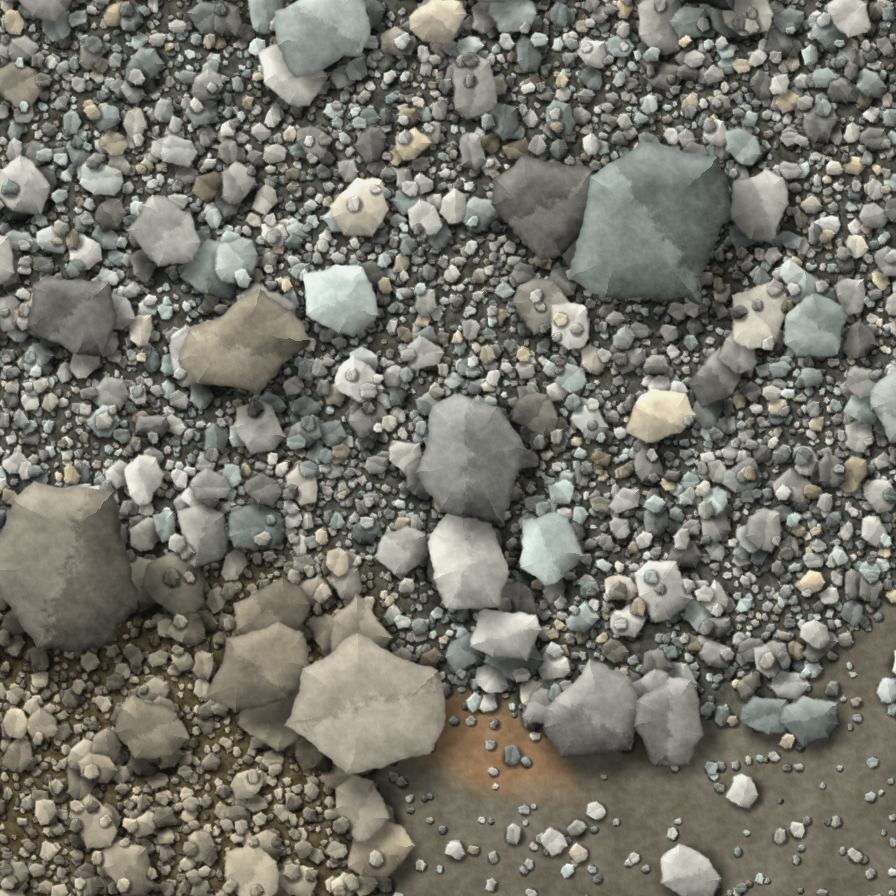
This texture is drawn by a WebGL 1 fragment shader. Its source:

```glsl
precision highp float;
uniform vec2 u_resolution;

const vec2 LIGHT = vec2(-0.5, 0.86);
const vec3 COOL_STONE = vec3(0.96, 1.02, 0.98);
const vec3 GREY_STONE = vec3(1.01, 1.0, 0.95);
const vec3 TAN_STONE = vec3(1.08, 1.0, 0.84);
const vec3 DARK_GRIT = vec3(0.31, 0.31, 0.28);
const vec3 EARTH = vec3(0.44, 0.42, 0.36);
const vec3 CLAY = vec3(0.58, 0.46, 0.34);
const float EDGE_BLUR = 0.0016;

float hash(vec2 p) {
  vec3 q = fract(p.xyx * 0.1031);
  q += dot(q, q.yzx + 33.33);
  return fract((q.x + q.y) * q.z);
}

// Layered, rotated sines, roughly -1 to 1
float waves(vec2 p) {
  float sum = 0.0;
  float amp = 0.55;
  for (int i = 0; i < 5; i++) {
    sum += amp * sin(p.x + 1.7 * sin(p.y)) * sin(p.y + 1.4 * sin(p.x * 0.8));
    p = mat2(1.5, 1.2, -1.2, 1.5) * p + 3.7;
    amp *= 0.62;
  }
  return sum;
}

// Bare ground at the lower right
float earthMask(vec2 uv) {
  float dx = uv.x - 0.68;
  float top = 0.18 + 1.5 * dx * dx + 0.025 * waves(uv * 14.0);
  return smoothstep(0.03, -0.03, uv.y - top) * smoothstep(0.37, 0.47, uv.x);
}

// Stained gravel at the lower left
float stainMask(vec2 uv) {
  return smoothstep(0.42, 0.3, uv.y + 0.03 * waves(uv * 9.0)) * smoothstep(0.5, 0.35, uv.x);
}

// Irregular convex outline: distance, facet normal, facet tone
vec4 chippedStone(vec2 q, vec2 id, vec2 axis) {
  vec4 facet = vec4(-9.0, 0.0, 0.0, 0.0);
  for (int k = 0; k < 7; k++) {
    float fk = float(k);
    float rnd = hash(id + 17.0 * fk + 5.0);
    float angle = 6.2832 * (fk + 0.7 * rnd) / 7.0;
    vec2 n = vec2(cos(angle), sin(angle));
    float reach = 0.62 + 0.2 * hash(id + 29.0 * fk) + 0.28 * abs(dot(n, axis));
    float d = dot(q, n) - reach;
    if (d > facet.x) facet = vec4(d, n, rnd - 0.5);
  }
  return facet;
}

vec3 stoneColor(vec2 id, float tone, float stain) {
  float kind = hash(id + 61.0);
  vec3 tint = mix(COOL_STONE, GREY_STONE, smoothstep(0.1, 0.45, kind));
  tint = mix(tint, TAN_STONE, max(smoothstep(0.8, 1.0, kind), 0.75 * stain));
  return tint * tone * (1.0 - 0.12 * stain);
}

// One jittered stone per cell, composited over the layer below
vec3 stoneLayer(vec3 color, vec2 uv, float count, float cover, float seed) {
  vec2 p = uv * count;
  p += 0.05 * vec2(waves(p * 3.0 + seed), waves(p * 3.0 + seed + 9.0));
  float grain = waves(uv * 75.0 + seed) * 0.6 + waves(uv * 210.0) * 0.4;
  vec2 cell = floor(p);
  for (int j = -1; j <= 1; j++) {
    for (int i = -1; i <= 1; i++) {
      vec2 local = cell + vec2(float(i), float(j));
      vec2 id = local + seed * 37.0 + 50.0;
      vec2 rnd = vec2(hash(id), hash(id + 11.0));
      vec2 center = local + 0.5 + 0.7 * (rnd - 0.5);
      vec2 place = center / count;
      if (hash(id + 23.0) > cover * (1.0 - 0.88 * earthMask(place))) continue;

      float size = mix(0.3, 0.58, pow(hash(id + 31.0), 1.5));
      vec2 q = (p - center) / size;
      float turn = 6.2832 * hash(id + 43.0);
      vec2 axis = vec2(cos(turn), sin(turn));
      vec4 facet = chippedStone(q, id, axis);

      // Soft contact shadow
      float shade = smoothstep(1.4, 0.75, length(q - vec2(0.16, -0.24)));
      color *= 1.0 - 0.5 * shade;

      // Bevelled facets, a crease and mineral grain
      float bevel = smoothstep(-0.6, -0.05, facet.x);
      float crease = smoothstep(-0.08, 0.08, dot(q, axis.yx) + 0.18 * grain) - 0.5;
      float tone = mix(0.41, 0.81, hash(id + 53.0));
      tone += bevel * (0.15 * dot(facet.yz, LIGHT) + 0.14 * facet.w);
      tone += 0.1 * crease + 0.09 * grain + 0.05 * dot(q, LIGHT);
      tone -= 0.12 * smoothstep(-0.12, 0.03, facet.x);

      float blur = EDGE_BLUR * count / size;
      float body = smoothstep(blur, -blur, facet.x);
      color = mix(color, stoneColor(id, tone, stainMask(place)), body);
    }
  }
  return color;
}

vec3 ground(vec2 uv) {
  float grit = waves(uv * 160.0);
  float mottling = waves(uv * 22.0);
  vec2 d = uv - vec2(0.52, 0.19);
  vec2 patchPos = vec2(d.x - 0.6 * d.y, d.y + 0.6 * d.x) / vec2(0.17, 0.075);
  float clay = smoothstep(1.15, 0.7, length(patchPos) + 0.2 * mottling);
  vec3 soil = mix(EARTH, CLAY, clay) + 0.05 * mottling + 0.05 * grit;
  vec3 gravelBed = DARK_GRIT * mix(vec3(1.0), vec3(1.12, 0.98, 0.76), stainMask(uv));
  return mix(gravelBed + 0.1 * grit, soil, earthMask(uv));
}

void main() {
  vec2 uv = gl_FragCoord.xy / u_resolution.y;
  vec3 color = ground(uv);

  // Rubble from grit to boulders, with loose chips near the top
  color = stoneLayer(color, uv, 88.0, 0.85, 1.0);
  color = stoneLayer(color, uv, 50.0, 0.7, 2.0);
  color = stoneLayer(color, uv, 28.0, 0.6, 3.0);
  color = stoneLayer(color, uv, 16.0, 0.4, 4.0);
  color = stoneLayer(color, uv, 54.0, 0.22, 5.0);
  color = stoneLayer(color, uv, 8.5, 0.32, 6.0);
  color = stoneLayer(color, uv, 6.0, 0.14, 7.0);

  gl_FragColor = vec4(clamp(color, 0.06, 0.95), 1.0);
}
```
